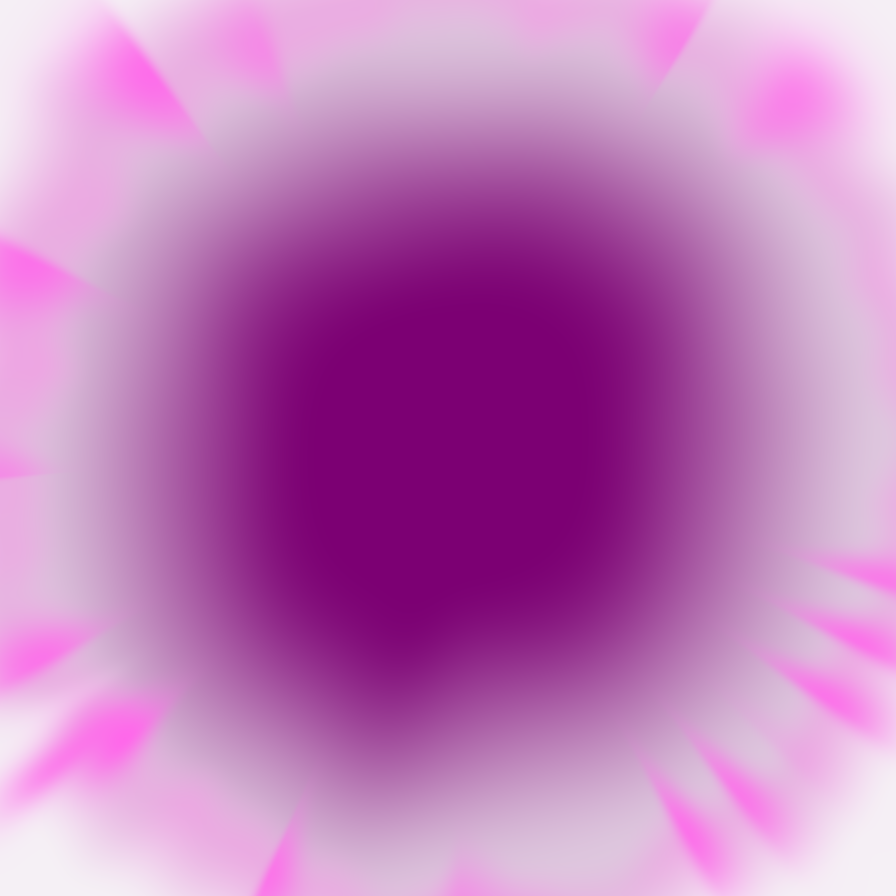
Write a Shadertoy shader that draws this background.

```glsl
// A deep purple disc that melts through grey mauve into a pale pink rim,
// with pink flares radiating toward near-white corners. The disc is a wobbled
// radial gradient; each flare is a Gaussian ray with one soft and one crisp side.

#define CORE_COLOR  vec3(0.485, 0.0, 0.45)
#define MAUVE_COLOR vec3(0.87, 0.78, 0.87)
#define RIM_COLOR   vec3(0.935, 0.64, 0.89)
#define FLARE_COLOR vec3(1.0, 0.40, 0.92)
#define PAPER_COLOR vec3(0.96, 0.94, 0.96)
#define DISC_INNER  0.145
#define DISC_OUTER  0.51
#define RIM_AMOUNT  0.75
#define SPOKE_COUNT 6
#define SPOKE_START 302.0
#define SPOKE_STEP  8.2

vec2 hashGradient(vec2 cell) {
    vec3 h = fract(cell.xyx * vec3(0.1031, 0.1030, 0.0973));
    h += dot(h, h.yzx + 33.33);
    float angle = 6.28318 * fract((h.x + h.y) * h.z);
    return vec2(cos(angle), sin(angle));
}

float gradientNoise(vec2 p) {
    vec2 cell = floor(p), f = fract(p);
    vec2 u = f * f * f * (f * (f * 6.0 - 15.0) + 10.0);
    vec2 e = vec2(1.0, 0.0);
    float a = dot(hashGradient(cell), f);
    float b = dot(hashGradient(cell + e.xy), f - e.xy);
    float c = dot(hashGradient(cell + e.yx), f - e.yx);
    float d = dot(hashGradient(cell + e.xx), f - e.xx);
    return mix(mix(a, b, u.x), mix(c, d, u.x), u.y);
}

// Ray around an angle in degrees; sides = counterclockwise, clockwise widths.
float flare(vec2 p, float degrees, float radius, vec2 sides, float len) {
    float angle = radians(degrees);
    vec2 axis = vec2(cos(angle), sin(angle));
    float along = (dot(p, axis) - radius) / len;
    float across = axis.x * p.y - axis.y * p.x;
    float width = across > 0.0 ? sides.x : sides.y;
    across /= width * clamp(1.0 + 0.45 * along, 0.35, 1.6);
    return exp(-along * along - across * across);
}

void blendFlare(inout float total, float amount) {
    total += (1.0 - total) * amount;
}

// Radial gradient with a slightly squared, wobbling outline.
vec3 disc(vec2 p, float r, float angle) {
    float wobble = 0.010 * cos(2.0 * (angle - 0.91)) + 0.011 * cos(4.0 * (angle - 0.84));
    wobble += 0.028 * pow(max(cos(angle - radians(258.0)), 0.0), 40.0);
    wobble += 0.012 * gradientNoise(p * 6.0);
    wobble *= smoothstep(0.05, 0.25, r);
    return mix(CORE_COLOR, MAUVE_COLOR, smoothstep(DISC_INNER, DISC_OUTER, r - wobble));
}

// Pink coverage of all rays.
float flares(vec2 p) {
    float pink = 0.0;

    // Upper side
    blendFlare(pink, 0.95 * flare(p, 128.5, 0.535, vec2(0.070, 0.010), 0.075));
    blendFlare(pink, 0.50 * flare(p, 115.0, 0.495, vec2(0.045, 0.018), 0.060));
    blendFlare(pink, 0.65 * flare(p, 60.0, 0.525, vec2(0.050, 0.006), 0.055));
    blendFlare(pink, 0.72 * flare(p, 45.0, 0.550, vec2(0.055), 0.065));

    // Left side
    blendFlare(pink, 0.90 * flare(p, 156.0, 0.510, vec2(0.060, 0.012), 0.070));
    blendFlare(pink, 0.50 * flare(p, 183.5, 0.505, vec2(0.005, 0.035), 0.050));
    blendFlare(pink, 0.90 * flare(p, 207.5, 0.515, vec2(0.014, 0.040), 0.070));

    // Lower left and bottom
    blendFlare(pink, 1.00 * flare(p, 222.0, 0.485, vec2(0.022, 0.048), 0.060));
    blendFlare(pink, 0.75 * flare(p, 219.0, 0.565, vec2(0.018, 0.022), 0.080));
    blendFlare(pink, 0.85 * flare(p, 247.5, 0.520, vec2(0.032, 0.008), 0.070));
    blendFlare(pink, 0.50 * flare(p, 272.0, 0.500, vec2(0.060, 0.025), 0.045));

    // Fan of spokes at the lower right, weakest at the third
    for (int i = 0; i < SPOKE_COUNT; i++) {
        float k = float(i);
        float strength = 0.85 - 0.65 * exp(-4.0 * (k - 2.0) * (k - 2.0));
        float degrees = SPOKE_START + SPOKE_STEP * k;
        blendFlare(pink, strength * flare(p, degrees, 0.505, vec2(0.026, 0.012), 0.075));
    }
    return pink;
}

void mainImage(out vec4 fragColor, in vec2 fragCoord) {
    vec2 p = (fragCoord - 0.5 * iResolution.xy) / iResolution.y + 1e-5;
    float r = length(p);
    vec2 dir = p / r;
    float angle = atan(p.y, p.x);
    float streaks = gradientNoise(dir * 5.0 + p * 2.0 + 7.3);

    vec3 color = disc(p, r, angle);

    // Pale pink rim, shifted a little to the right
    float rimRadius = length(p - vec2(0.02, -0.01)) + 0.035 * streaks;
    float rim = smoothstep(0.445, 0.515, rimRadius);
    color = mix(color, RIM_COLOR, rim * RIM_AMOUNT * (0.9 + 0.5 * streaks));

    // Near-white corners and the bright wedge at the lower left
    float paper = smoothstep(0.505, 0.635, r + 0.03 * streaks);
    blendFlare(paper, 0.85 * flare(p, 214.0, 0.570, vec2(0.030), 0.080));
    color = mix(color, PAPER_COLOR, paper);

    color = mix(color, FLARE_COLOR, flares(p) * (0.92 + 0.2 * streaks));
    fragColor = vec4(clamp(color, 0.0, 1.0), 1.0);
}
```
